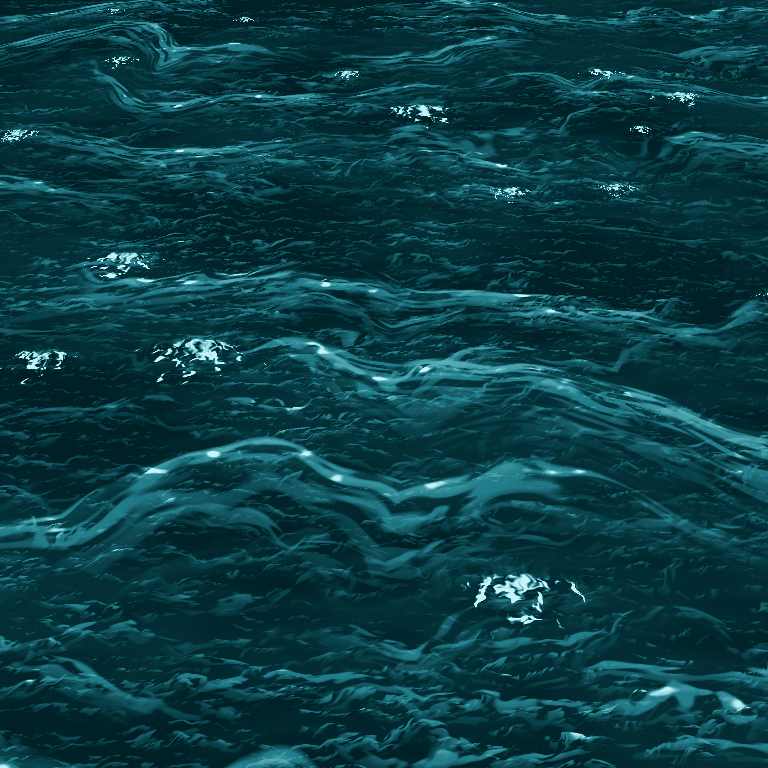
A three.js fragment shader for this texture:

```glsl
varying vec2 vUv;

#define HORIZON 1.3
#define FLATTEN 3.0
#define ROW_FREQUENCY 1.6
#define BAND_FALLOFF 5.5
#define LIGHT_GAIN 2.5
#define CAP_CELL 0.55
#define CAP_CHANCE 0.42

const vec3 ABYSS = vec3(0.0, 0.125, 0.15);
const vec3 DEEP = vec3(0.012, 0.18, 0.21);
const vec3 SLOPE = vec3(0.03, 0.25, 0.28);
const vec3 TEAL = vec3(0.08, 0.345, 0.39);
const vec3 CYAN = vec3(0.13, 0.49, 0.54);
const vec3 SPRAY = vec3(0.35, 0.68, 0.72);
const vec3 FOAM = vec3(0.78, 0.96, 0.97);

vec2 hash2(vec2 p) {
  vec3 h = fract(p.xyx * vec3(0.1031, 0.1030, 0.0973));
  h += dot(h, h.yzx + 33.33);
  return fract((h.xx + h.yz) * h.zy);
}

float cornerSlope(vec2 cell, vec2 offset) {
  float angle = 6.2832 * hash2(cell).x;
  return dot(vec2(cos(angle), sin(angle)), offset);
}

// Gradient noise, roughly -0.7 to 0.7
float noise(vec2 p) {
  vec2 i = floor(p);
  vec2 f = p - i;
  vec2 s = f * f * f * (f * (f * 6.0 - 15.0) + 10.0);
  vec2 e = vec2(1.0, 0.0);
  float low = mix(cornerSlope(i, f), cornerSlope(i + e.xy, f - e.xy), s.x);
  float high = mix(cornerSlope(i + e.yx, f - e.yx), cornerSlope(i + e.xx, f - e.xx), s.x);
  return mix(low, high, s.y);
}

// Sea surface coordinates with features shrinking towards the horizon
vec2 seaPlane(vec2 uv) {
  float drop = HORIZON - uv.y;
  return vec2((uv.x - 0.5) * HORIZON / drop, FLATTEN * pow(drop, -0.4) / 0.4);
}

// One set of wave rows: sharp cusped crests with torn strands below them
vec2 waveRows(vec2 p, float frequency, float strandCount, float squeeze, float seed) {
  vec2 r = p * frequency + seed * vec2(13.7, 29.3);
  float height = r.y + 1.1 * noise(r * vec2(0.55, 0.35));
  height -= 0.9 * abs(noise(r * vec2(0.8, 0.25) + 63.0));
  height += 0.13 * noise(r * vec2(3.5, 2.5) + 9.0);
  float row = floor(height);
  float below = 1.0 - fract(height);

  float edge = 0.03 + 0.0015 * frequency * squeeze;
  float patches = smoothstep(-0.22, 0.25, noise(vec2(r.x * 0.55, row * 7.37 + 0.5)));
  float falloff = BAND_FALLOFF * (0.7 + 0.8 * hash2(vec2(row, seed)).x);
  float band = smoothstep(0.0, edge, below) * exp(-falloff * below) * patches;

  vec2 along = vec2(r.x * 3.2 + below * 2.0, below * strandCount + row * 5.3);
  float strand = noise(along) + 0.7 * noise(along * vec2(2.7, 1.9) + 31.0);
  return vec2(band, band * smoothstep(-0.12, 0.22, strand) * (1.0 + 0.6 * strand));
}

// Rows of several sizes, the small ones gathered around the large ones
float crestLight(vec2 p, float squeeze) {
  vec2 swell = waveRows(p, ROW_FREQUENCY, 12.0, squeeze, 0.0);
  float sum = 1.25 * swell.y + 0.12 * swell.x;
  float gather = 0.4 + 1.2 * swell.x + 0.9 * smoothstep(-0.1, 0.35, noise(p * 1.4 + 5.0));
  float frequency = ROW_FREQUENCY;
  float strandCount = 12.0;
  for (int i = 1; i < 5; i++) {
    frequency *= 1.95;
    strandCount *= 0.65;
    float visible = 1.0 - smoothstep(90.0, 260.0, frequency * squeeze);
    vec2 rows = waveRows(p, frequency, strandCount, squeeze, float(i));
    sum += 0.85 * rows.y * gather * visible;
  }
  return 0.82 * (1.0 - exp(-LIGHT_GAIN * sum));
}

// Scattered breaking crests: x is white foam, y the cyan wings beside it
vec2 whitecaps(vec2 p) {
  vec2 result = vec2(0.0);
  vec2 home = floor(p / CAP_CELL);
  for (int j = -1; j <= 1; j++) {
    for (int i = -1; i <= 1; i++) {
      vec2 cell = home + vec2(float(i), float(j));
      vec2 dice = hash2(cell + 91.0);
      if (dice.x > CAP_CHANCE) continue;
      vec2 center = (cell + 0.1 + 0.8 * hash2(cell + 7.0)) * CAP_CELL;
      float radius = mix(0.055, 0.16, dice.y * dice.y);
      vec2 a = (p - center) / radius;
      float fall = 0.45 - 0.6 * a.x * a.x / (1.0 + 0.5 * abs(a.x)) - a.y;
      fall += 0.3 * noise(a * 2.3 + cell * 5.0) + 0.12 * noise(a * 8.0);
      float below = max(fall, 0.0);
      vec2 fan = vec2(a.x * 6.0 / (1.0 + 0.5 * below), below * 2.2);
      fan.x += 0.6 * noise(a * 4.0 + 3.0);
      float strand = noise(fan + cell * 11.0) + 0.8 * noise(fan * 2.6 + cell * 3.0);
      float body = 0.8 - abs(a.x) - 0.5 * below + 1.1 * strand;
      float foam = smoothstep(0.0, 0.15, fall) * smoothstep(0.0, 0.4, body);
      foam *= 0.88 + 0.4 * strand;
      float wing = exp(-4.0 * abs(fall) - 0.5 * a.x * a.x);
      result = max(result, vec2(foam, wing * (0.5 + strand)));
    }
  }
  return result;
}

vec3 seaColour(float light, float swell) {
  vec3 c = mix(ABYSS, DEEP, smoothstep(-0.3, 0.3, swell));
  c = mix(c, SLOPE, smoothstep(0.03, 0.2, light));
  c = mix(c, TEAL, smoothstep(0.2, 0.4, light));
  c = mix(c, CYAN, smoothstep(0.4, 0.6, light));
  c = mix(c, SPRAY, smoothstep(0.66, 0.84, light));
  return mix(c, FOAM, smoothstep(0.8, 1.0, light));
}

void main() {
  vec2 p = seaPlane(vUv);
  float squeeze = FLATTEN * pow(HORIZON - vUv.y, -1.4);
  float crests = crestLight(p, squeeze);
  float swell = noise(p * 1.3 + 3.0) + 0.4 * noise(p * vec2(7.0, 11.0));

  // Flecks of spray sit on the brightest crests
  float fleck = smoothstep(0.25, 0.45, noise(p * vec2(17.0, 20.0))) * smoothstep(0.3, 0.6, crests);
  vec2 cap = whitecaps(p);
  float light = max(crests + 0.25 * fleck + 0.3 * cap.y, cap.x);
  gl_FragColor = vec4(seaColour(light, swell), 1.0);
}
```
